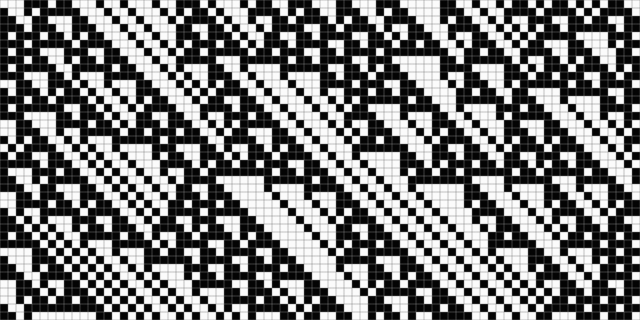
Reproduce this pattern procedurally as a Shadertoy shader.

```glsl
const float ROWS = 40.0;          // cells over the canvas height
const float LINE_WIDTH = 0.06;    // grid line, in cells
const int RING = 96;              // cells in one generation, 3 words of 32 bits
const uvec3 SEEDS = uvec3(11u, 47u, 83u);
const vec3 DEAD = vec3(0.985);
const vec3 ALIVE = vec3(0.015);
const vec3 LINE = vec3(0.5);

// Integer hash giving 32 random cells per word
uvec3 hashWords(uvec3 v) {
    v = v * 747796405u + 2891336453u;
    v = ((v >> ((v >> 28u) + 4u)) ^ v) * 277803737u;
    return (v >> 22u) ^ v;
}

// One generation of the automaton: left XOR (centre AND right)
uvec3 nextGeneration(uvec3 cells) {
    uvec3 left = (cells << 1u) | (cells.zxy >> 31u);
    uvec3 right = (cells >> 1u) | (cells.yzx << 31u);
    return left ^ (cells & right);
}

float cellAt(uvec3 cells, int column) {
    int i = (column + RING) % RING;
    uint word = i < 32 ? cells.x : (i < 64 ? cells.y : cells.z);
    return float((word >> uint(i & 31)) & 1u);
}

// Share of a pixel covered by a grid line, on each axis
vec2 lineCoverage(vec2 d, float pixel) {
    vec2 high = min(d + 0.5 * pixel, vec2(0.5 * LINE_WIDTH));
    vec2 low = max(d - 0.5 * pixel, vec2(-0.5 * LINE_WIDTH));
    return max(high - low, 0.0) / pixel;
}

void mainImage(out vec4 fragColor, in vec2 fragCoord) {
    // Cell coordinates, with generations running down from the top
    float pixel = ROWS / iResolution.y;
    vec2 p = vec2(fragCoord.x, iResolution.y - fragCoord.y) * pixel;
    vec2 corner = floor(p + 0.5);
    vec2 d = p - corner;
    int column = int(corner.x);
    int row = int(corner.y);

    // Evolve to the two generations that meet at the nearest corner
    uvec3 below = hashWords(SEEDS);
    uvec3 above = below;
    for (int i = 0; i < row; i++) {
        above = below;
        below = nextGeneration(below);
    }

    // Blend the four cells around the corner by pixel coverage
    vec2 blend = clamp(d / pixel + 0.5, 0.0, 1.0);
    float top = mix(cellAt(above, column - 1), cellAt(above, column), blend.x);
    float bottom = mix(cellAt(below, column - 1), cellAt(below, column), blend.x);
    vec3 color = mix(DEAD, ALIVE, mix(top, bottom, blend.y));

    // Thin grid over the cells
    vec2 cover = lineCoverage(d, pixel);
    color = mix(color, LINE, 1.0 - (1.0 - cover.x) * (1.0 - cover.y));

    fragColor = vec4(color, 1.0);
}
```
